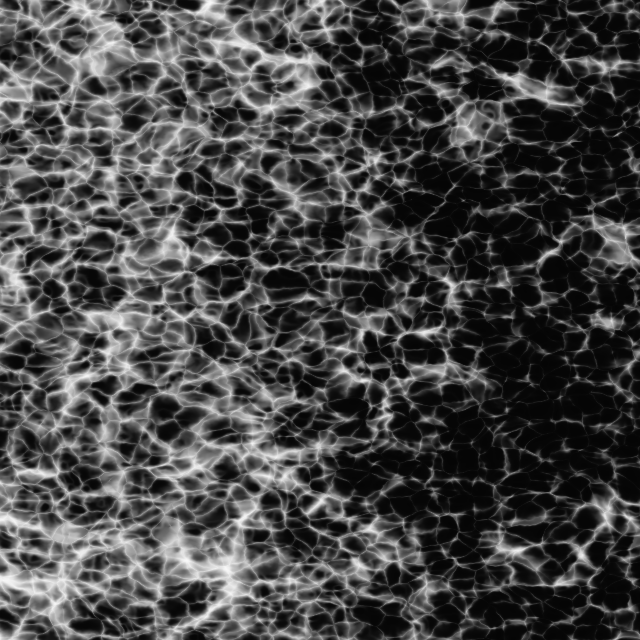
Give the GLSL for this texture, as a WebGL 1 fragment shader.

```glsl
precision highp float;
// Draws a pale, branching web of veins over black, dense at left and sparse at right.
uniform vec2 u_resolution;

float hash(vec2 p) {
  return fract(sin(dot(p, vec2(127.1, 311.7))) * 43758.5453);
}

vec2 hash2(vec2 p) {
  return vec2(hash(p), hash(p + vec2(37.3, 91.7)));
}

float valueNoise(vec2 p) {
  vec2 cell = floor(p);
  vec2 f = fract(p);
  f = f * f * (3.0 - 2.0 * f);
  float low = mix(hash(cell), hash(cell + vec2(1.0, 0.0)), f.x);
  float high = mix(hash(cell + vec2(0.0, 1.0)), hash(cell + 1.0), f.x);
  return mix(low, high, f.y);
}

float fbm(vec2 p) {
  float sum = 0.0;
  float amplitude = 0.5;
  for (int i = 0; i < 4; i++) {
    sum += amplitude * valueNoise(p);
    p = mat2(1.6, 1.2, -1.2, 1.6) * p + 7.3;
    amplitude *= 0.5;
  }
  return sum / 0.9375;
}

// Signed two-channel displacement
vec2 warp(vec2 p) {
  return vec2(fbm(p), fbm(p + vec2(43.1, 17.9))) - 0.5;
}

// Web of cell borders: 1 on a border, falling off towards cell centres
float web(vec2 p, float falloff) {
  vec2 cell = floor(p);
  vec2 f = fract(p);
  float nearest = 8.0;
  float second = 8.0;
  for (int y = -1; y <= 1; y++) {
    for (int x = -1; x <= 1; x++) {
      vec2 offset = vec2(float(x), float(y));
      float d = length(offset + hash2(cell + offset) - f);
      second = min(second, max(nearest, d));
      nearest = min(nearest, d);
    }
  }
  return exp(-falloff * (second - nearest));
}

// Thin threads along the mid level of a noise field
float threads(vec2 p) {
  return 1.0 - smoothstep(0.0, 0.5, abs(valueNoise(p) - 0.5));
}

// Threshold that hides weak veins: low at left, high at right, with dark patches
float veinThreshold(vec2 uv) {
  float border = uv.x + 0.45 * (fbm(uv * vec2(3.0, 5.0) + 5.0) - 0.5);
  float sparse = smoothstep(0.3, 0.8, border);
  float patches = fbm(uv * vec2(6.0, 10.0) + 21.0) - 0.5;
  return mix(0.24, 0.51, sparse) + 0.4 * patches;
}

// Sum of webs from coarse veins to fine fibres
float veinStrength(vec2 uv) {
  vec2 p = uv * vec2(0.85, 1.2);
  p += 0.045 * warp(p * 9.0) + 0.014 * warp(p * 38.0 + 11.0);
  float gate = smoothstep(0.35, 0.65, fbm(uv * 7.0 + 63.0));
  float strength = 0.5 * gate * web(p * 6.5, 8.0);
  strength += 0.38 * web(p * 15.0 + 3.7, 5.0);
  strength += 0.36 * web(p * 33.0 + 8.1, 4.0);
  strength += 0.2 * threads(p * 75.0);
  return strength;
}

void main() {
  vec2 uv = gl_FragCoord.xy / u_resolution;
  float excess = veinStrength(uv) - veinThreshold(uv);

  // Soft cut at black and soft shoulder at white
  float light = 0.5 * (excess + sqrt(excess * excess + 0.006));
  float tone = 1.0 - exp(-1.3 * light - 2.2 * light * light);
  vec3 black = vec3(0.015);
  vec3 white = vec3(0.98);
  gl_FragColor = vec4(mix(black, white, tone), 1.0);
}
```
